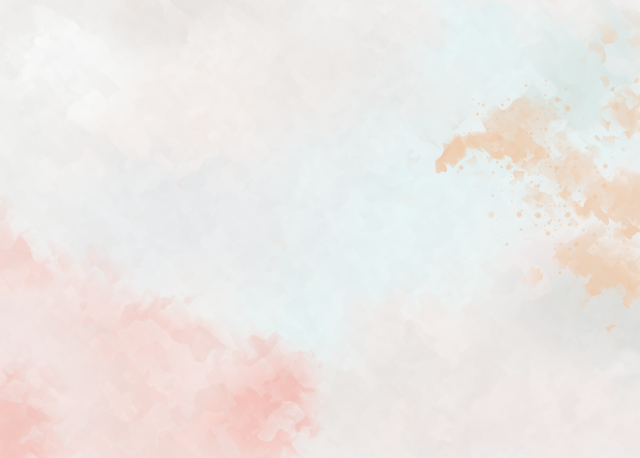
This background is drawn by a WebGL 1 fragment shader. Its source:

```glsl
precision highp float;
// Pale watercolour paper: icy blue and grey washes, coral lower left, ochre splatter at right.
uniform vec2 u_resolution;

const vec2 SHEET = vec2(1.4, 1.0);
const vec3 PAPER = vec3(0.937, 0.932, 0.925);
const vec3 WHITE = vec3(0.966, 0.972, 0.968);
const vec3 CREAM = vec3(0.950, 0.927, 0.918);
const vec3 GREY = vec3(0.908, 0.890, 0.882);
const vec3 MIST = vec3(0.908, 0.916, 0.922);
const vec3 SLATE = vec3(0.870, 0.872, 0.864);
const vec3 ICE = vec3(0.900, 0.947, 0.949);
const vec3 AQUA = vec3(0.860, 0.912, 0.905);
const vec3 PETAL = vec3(0.937, 0.903, 0.900);
const vec3 BLUSH = vec3(0.948, 0.895, 0.884);
const vec3 ROSE = vec3(0.953, 0.820, 0.795);
const vec3 CORAL = vec3(0.955, 0.750, 0.715);
const vec3 OCHRE = vec3(0.925, 0.785, 0.665);
const float PATCH_SHARPNESS = 32.0;
const float GRAIN = 0.026;

vec2 hash2(vec2 p) {
  vec3 a = fract(p.xyx * vec3(0.1031, 0.1030, 0.0973));
  a += dot(a, a.yzx + 33.33);
  return fract((a.xx + a.yz) * a.zy);
}

// Cellular noise with softly blended cells: two random values per patch.
vec2 patches(vec2 p) {
  p += 0.28 * sin(p.yx * 2.7 + vec2(0.4, 2.1)) + 0.12 * sin(p.yx * 7.3 + p * 2.0);
  vec2 cell = floor(p), sum = vec2(0.0);
  float total = 0.0;
  for (int j = -1; j <= 1; j++) {
    for (int i = -1; i <= 1; i++) {
      vec2 id = cell + vec2(float(i), float(j));
      vec2 d = id + hash2(id + 5.0) - p;
      float w = exp(-PATCH_SHARPNESS * dot(d, d)) + 1e-9;
      sum += w * hash2(id + 57.0);
      total += w;
    }
  }
  return sum / total - 0.5;
}

float blot(vec2 p, vec2 center, vec2 radius) {
  return 1.0 - smoothstep(0.15, 1.5, length((p - center) / radius));
}

void wash(inout vec3 col, vec2 p, vec2 center, vec2 radius, vec3 tint, float strength) {
  col = mix(col, tint, strength * blot(p, center, radius));
}

// Round droplets, one per grid cell, kept where the density is high.
float droplets(vec2 p, float scale, float density) {
  vec2 id = floor(p * scale);
  vec2 r = hash2(id + 11.0), place = 0.35 + 0.3 * hash2(id + 83.0);
  float radius = mix(0.08, 0.32, r.y * r.y);
  float edge = 0.06 + 0.7 * scale / u_resolution.y;
  float d = length(fract(p * scale) - place);
  float kept = smoothstep(0.0, 0.04, density - r.x) * smoothstep(0.0, 0.05, density);
  return (1.0 - smoothstep(radius - edge, radius + edge, d)) * kept;
}

void main() {
  vec2 p = gl_FragCoord.xy / u_resolution * SHEET;
  vec2 mid = patches(p * 17.0 + 9.0), fine = patches(p * 43.0 + 31.0);
  vec2 broad = patches(p * 7.0 + 0.12 * mid + 0.06 * fine);
  vec2 q = p + 0.06 * broad + 0.05 * mid + 0.026 * fine;
  vec3 col = PAPER;

  // Upper left: white, cream and grey
  wash(col, q, vec2(0.04, 0.68), vec2(0.14, 0.20), vec3(0.938, 0.945, 0.936), 0.9);
  wash(col, q, vec2(0.42, 0.75), vec2(0.32, 0.17), CREAM, 0.8);
  wash(col, q, vec2(0.42, 0.97), vec2(0.18, 0.07), GREY, 0.85);
  wash(col, q, vec2(0.78, 0.82), vec2(0.20, 0.14), GREY, 0.5);
  wash(col, q, vec2(0.15, 0.86), vec2(0.15, 0.11), WHITE, 0.9);
  wash(col, q, vec2(0.42, 0.53), vec2(0.32, 0.14), MIST, 0.9);

  // Centre and upper right: blue
  wash(col, q, vec2(0.72, 0.50), vec2(0.26, 0.20), MIST, 0.8);
  wash(col, q, vec2(0.95, 0.60), vec2(0.27, 0.23), ICE, 0.9);
  wash(col, q, vec2(0.84, 0.42), vec2(0.22, 0.13), ICE, 0.65);
  wash(col, q, vec2(0.66, 0.29), vec2(0.18, 0.11), ICE, 0.8);
  wash(col, q, vec2(1.25, 0.82), vec2(0.17, 0.12), AQUA, 0.9);
  wash(col, q, vec2(1.04, 0.90), vec2(0.16, 0.09), ICE, 0.95);
  wash(col, q, vec2(1.34, 0.69), vec2(0.12, 0.06), ICE, 1.0);

  // Lower right: slate, cream and petal
  wash(col, q, vec2(1.31, 0.30), vec2(0.20, 0.13), SLATE, 0.9);
  wash(col, q, vec2(1.05, 0.22), vec2(0.22, 0.10), GREY, 0.65);
  wash(col, q, vec2(0.92, 0.27), vec2(0.16, 0.07), CREAM, 0.85);
  wash(col, q, vec2(0.80, 0.11), vec2(0.18, 0.13), GREY, 0.65);
  wash(col, q, vec2(1.15, 0.06), vec2(0.35, 0.12), PETAL, 0.95);
  wash(col, q, vec2(1.21, 0.43), vec2(0.10, 0.07), PETAL, 0.8);

  // Lower left: coral patches on a blush bank under a falling edge
  float bank = min(0.53 - 0.48 * q.x - q.y, 0.69 - q.x);
  float inside = smoothstep(-0.04, 0.06, bank);
  col = mix(col, BLUSH, inside);
  wash(col, q, vec2(0.04, 0.46), vec2(0.17, 0.08), ROSE, 0.75 * inside);
  wash(col, q, vec2(0.32, 0.27), vec2(0.17, 0.13), ROSE, 0.9 * inside);
  wash(col, q, vec2(0.40, 0.08), vec2(0.24, 0.12), ROSE, 0.65);
  wash(col, q, vec2(0.59, 0.10), vec2(0.11, 0.14), CORAL, 0.85 * inside);
  wash(col, q, vec2(0.00, 0.07), vec2(0.12, 0.11), CORAL, 0.75);
  col = mix(col, PETAL + 0.01, 0.35 * inside * smoothstep(0.05, 0.4, mid.x + 0.5 * fine.y));

  // Upper right: thin, broken ochre stains and droplets
  vec2 s = q + 0.03 * fine.yx;
  float stain = max(blot(s, vec2(1.03, 0.70), vec2(0.10, 0.07)), blot(s, vec2(1.12, 0.71), vec2(0.11, 0.09)));
  stain = max(stain, 0.85 * blot(s, vec2(1.24, 0.62), vec2(0.13, 0.10)));
  stain = max(stain, blot(s, vec2(1.36, 0.56), vec2(0.11, 0.07)));
  stain = max(stain, blot(s, vec2(1.31, 0.42), vec2(0.12, 0.09)));
  stain = max(stain, blot(s, vec2(1.38, 0.76), vec2(0.06, 0.06)));
  stain = max(stain, 0.65 * blot(s, vec2(1.36, 0.89), vec2(0.08, 0.06)));
  float pigment = smoothstep(0.22, 0.95, stain + 0.45 * mid.x + 0.40 * fine.y);
  float load = clamp(0.62 + 0.35 * broad.y + 0.40 * mid.y + 0.30 * fine.x, 0.15, 0.95);
  col = mix(col, OCHRE, pigment * load);
  float scatter = blot(p, vec2(1.15, 0.70), vec2(0.15, 0.11)) + blot(p, vec2(1.25, 0.54), vec2(0.15, 0.14));
  float drops = max(droplets(p, 48.0, 0.28 * scatter), droplets(p + 0.37, 95.0, 0.28 * scatter));
  col = mix(col, OCHRE, 0.65 * drops);

  // Tonal mottling of the paper
  col += GRAIN * (0.4 * broad.x + 0.5 * mid.y + 0.45 * fine.x);
  gl_FragColor = vec4(clamp(col, 0.0, 1.0), 1.0);
}
```
